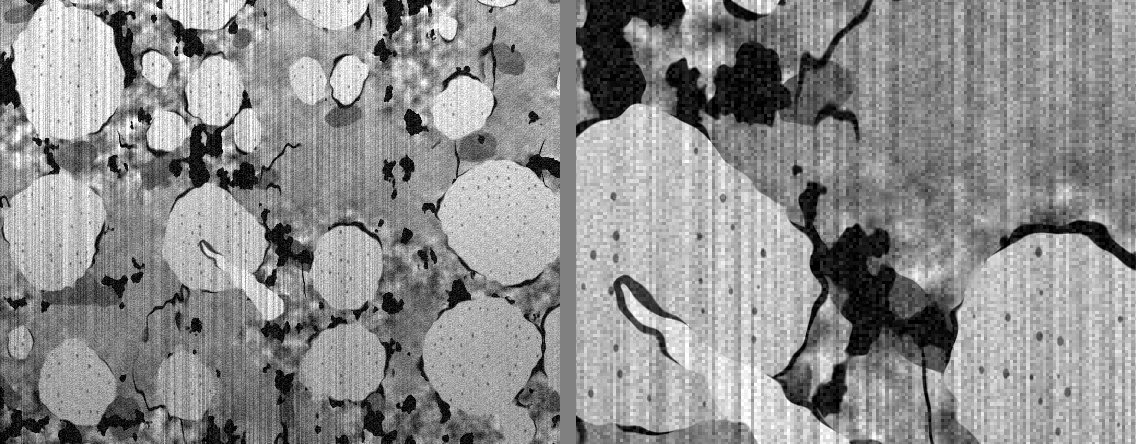
Left, the full canvas; right, a detail of the centre.
Write a WebGL 2 fragment shader that draws this texture.

```glsl
#version 300 es
precision highp float;
// Electron-micrograph look of a polished section: pale scalloped grains in a
// grey matrix with dark clasts, rubble, pores and cracks. Grains are jittered
// cell distance fields; the rest is thresholded noise, speckle and streaks.

uniform vec2 u_resolution;
out vec4 fragColor;

const float GRAIN_TONE = 0.83;
const float MATRIX_TONE = 0.585;
const float CLAST_TONE = 0.34;
const float SHARD_TONE = 0.96;
const float PORE_TONE = 0.08;
const float LARGE_CELL = 0.31;
const vec2 LARGE_RADIUS = vec2(0.065, 0.155);
const float SMALL_CELL = 0.15;
const vec2 SMALL_RADIUS = vec2(0.026, 0.055);
const float CLAST_CELL = 0.19;
const float PIT_CELL = 0.021;
const float SCALLOP = 0.011;
const float SPECKLE = 0.26;
const float STREAK = 0.26;
const float SCAN_LINES = 406.0;
const vec2 SHARD_TIP = vec2(0.445, 0.452);
const vec2 SHARD_END = vec2(0.612, 0.305);

float hash(vec2 p) {
    return fract(sin(dot(p, vec2(127.1, 311.7))) * 43758.55);
}

vec2 hash2(vec2 p) {
    return vec2(hash(p), hash(p + 37.3));
}

float noise(vec2 p) {
    vec2 i = floor(p), f = fract(p);
    f = f * f * (3.0 - 2.0 * f);
    return mix(mix(hash(i), hash(i + vec2(1, 0)), f.x),
               mix(hash(i + vec2(0, 1)), hash(i + vec2(1, 1)), f.x), f.y);
}

float fbm(vec2 p) {
    float sum = 0.0, amp = 0.533;
    for (int i = 0; i < 4; i++) {
        sum += amp * noise(p);
        p = mat2(1.6, 1.2, -1.2, 1.6) * p + 11.7;
        amp *= 0.5;
    }
    return sum;
}

// Large grains, kept apart by a narrow seam where two would meet
float largeGrains(vec2 p) {
    float near = 1.0, next = 1.0;
    vec2 home = floor(p / LARGE_CELL);
    for (int k = 0; k < 9; k++) {
        vec2 id = home + vec2(k % 3 - 1, k / 3 - 1);
        if (hash(id + 5.1) > 0.84) continue;
        vec2 centre = (id + 0.5 + 0.42 * (hash2(id + 2.7) - 0.5)) * LARGE_CELL;
        vec2 q = (p - centre) * vec2(1.0, mix(0.8, 1.1, hash(id + 9.4)));
        float d = length(q) - mix(LARGE_RADIUS.x, LARGE_RADIUS.y, hash(id + 14.2));
        next = min(next, max(near, d));
        near = min(near, d);
    }
    return max(near, 0.008 - (next - near));
}

// Small grains fill the room left by the large ones
float smallGrains(vec2 p) {
    float near = 1.0;
    vec2 home = floor(p / SMALL_CELL);
    for (int k = 0; k < 9; k++) {
        vec2 id = home + vec2(k % 3 - 1, k / 3 - 1);
        if (hash(id + 61.0) > 0.55) continue;
        vec2 centre = (id + 0.2 + 0.6 * hash2(id + 43.0)) * SMALL_CELL;
        float radius = mix(SMALL_RADIUS.x, SMALL_RADIUS.y, hash(id + 71.0));
        if (largeGrains(centre) < radius * 0.9) continue;
        near = min(near, length((p - centre) * vec2(1.1, 0.85)) - radius);
    }
    return near;
}

// Dark elongated clasts at random angles
float clasts(vec2 p) {
    float near = 1.0;
    vec2 home = floor(p / CLAST_CELL);
    for (int k = 0; k < 9; k++) {
        vec2 id = home + vec2(k % 3 - 1, k / 3 - 1);
        if (hash(id + 83.0) > 0.6) continue;
        vec2 q = p - (id + hash2(id + 91.0)) * CLAST_CELL;
        float a = 6.283 * hash(id + 97.0);
        q = mat2(cos(a), sin(a), -sin(a), cos(a)) * q;
        q.x -= clamp(q.x, -0.04, 0.04) * hash(id + 103.0);
        near = min(near, length(q) - mix(0.018, 0.034, hash(id + 109.0)));
    }
    return near;
}

float pits(vec2 p) {
    vec2 id = floor(p / PIT_CELL);
    vec2 q = p - (id + 0.25 + 0.5 * hash2(id + 17.0)) * PIT_CELL;
    float size = hash(id + 29.0) < 0.36 ? mix(0.001, 0.003, hash(id + 31.0)) : -0.01;
    return length(q * vec2(1.2, 0.8)) - size;
}

// Wedge from a sharp tip to a blunt end
float shard(vec2 p) {
    vec2 axis = SHARD_END - SHARD_TIP;
    float t = dot(p - SHARD_TIP, axis) / dot(axis, axis);
    vec2 q = p - SHARD_TIP - axis * clamp(t, 0.0, 1.0);
    return length(q) - mix(0.003, 0.03, clamp(t, 0.0, 1.0));
}

float fill(float d) {
    float aa = 1.2 / u_resolution.y;
    return 1.0 - smoothstep(-aa, aa, d);
}

void main() {
    vec2 p = gl_FragCoord.xy / u_resolution.y;

    // Warps that make outlines lumpy and scalloped
    vec2 lump = vec2(noise(p * 9.0), noise(p * 9.0 + 53.0)) - 0.5;
    vec2 bite = vec2(noise(p * 60.0), noise(p * 60.0 + 19.0)) - 0.5;
    vec2 warped = p + 0.035 * lump + SCALLOP * bite;
    float grain = min(largeGrains(warped), smallGrains(warped));

    // Matrix with rubble zones
    float rough = smoothstep(0.47, 0.61, fbm(p * 4.3 + 7.0));
    rough = min(1.0, rough + 0.45 * exp(-max(grain, 0.0) / 0.02));
    float tone = MATRIX_TONE + 0.22 * (fbm(p * 13.0 + 3.0) - 0.5);
    tone += (0.15 + 0.95 * rough) * (fbm(p * 48.0) - 0.5);
    float clast = clasts(p + 0.03 * lump + 0.008 * bite);
    tone = mix(tone, CLAST_TONE + 0.2 * (fbm(p * 40.0) - 0.5), 0.9 * fill(clast));

    // Pores, then thin steep cracks
    float depth = mix(0.23, 0.41, rough) - fbm(p * vec2(25.0, 19.0) + 31.0);
    float pore = smoothstep(-0.01, 0.025, depth);
    float ridge = abs(fbm(p * vec2(11.0, 5.0) + 71.0) - 0.5);
    float crackZone = smoothstep(0.55, 0.65, noise(p * 8.0 + 23.0));
    pore = max(pore, crackZone * (1.0 - smoothstep(0.006, 0.02, ridge)));
    float gapWidth = 0.028 * (noise(p * 17.0 + 47.0) - 0.55);
    pore = max(pore, fill(grain - gapWidth));
    tone = mix(tone, PORE_TONE, pore);

    // Pale grains with pits, and the bright shard
    float body = GRAIN_TONE + 0.07 * (fbm(p * 6.0) - 0.5);
    body = mix(body, 0.3, 0.8 * fill(pits(p)) * step(grain, -0.008));
    tone = mix(tone, body, fill(grain));
    float sliver = shard(p + 0.02 * lump + 0.01 * bite);
    tone = mix(tone, PORE_TONE, 0.8 * fill(sliver - gapWidth));
    tone = mix(tone, SHARD_TONE, fill(sliver));

    // Falling light, vertical streaks and speckle
    tone *= mix(0.74, 1.06, smoothstep(0.0, 0.9, p.y));
    float streakZone = smoothstep(0.3, 0.75, noise(vec2(p.x * 7.0, p.y * 2.0) + 5.0));
    streakZone *= mix(1.0, 0.45, smoothstep(0.5, 1.1, p.x));
    float line = noise(vec2(floor(p.x * SCAN_LINES), p.y * 3.0)) - 0.55;
    tone += STREAK * (0.15 + streakZone) * line * (0.3 + tone);
    vec2 dot2 = floor(p * SCAN_LINES);
    tone += SPECKLE * (0.5 * (hash(dot2) + hash(dot2 + 211.0)) - 0.5);
    fragColor = vec4(vec3(clamp(tone, 0.0, 1.0)), 1.0);
}
```
